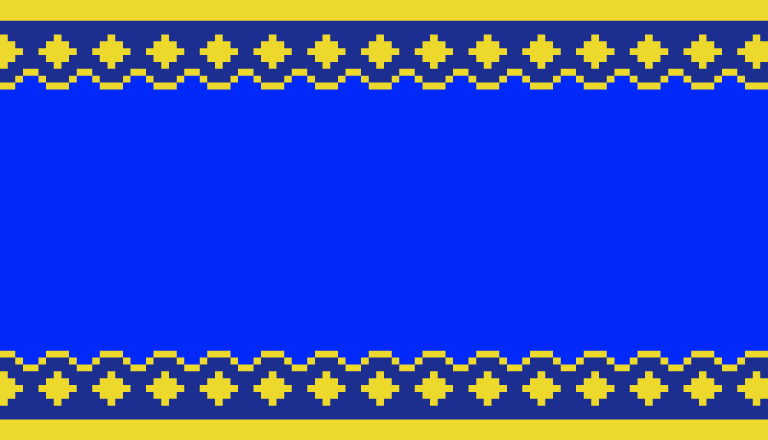
Write a WebGL 2 fragment shader that draws this background.

```glsl
#version 300 es
precision highp float;
// Knitted banner: blue field framed by mirrored bands of stepped stars and waves.

uniform vec2 u_resolution;
out vec4 fragColor;

const vec3 FIELD_BLUE = vec3(0.00, 0.16, 0.98);
const vec3 BAND_NAVY  = vec3(0.11, 0.18, 0.56);
const vec3 YELLOW     = vec3(0.93, 0.85, 0.17);

const vec2  GRID        = vec2(100.0, 64.0); // stitches across and up the canvas
const float REPEAT      = 7.0;   // stitches from one star to the next
const float BORDER_ROWS = 3.0;   // solid outer stripe
const float STAR_ROW    = 7.0;   // row through the star centres
const float STAR_RADIUS = 2.0;
const float WAVE_ROW    = 12.0;  // innermost row of the wave
const float WAVE_HEIGHT = 2.0;
const int   SAMPLES     = 4;     // antialiasing samples per axis

// Colour of the stitch under a point given in canvas units (0 to 1).
vec3 stitchColor(vec2 uv) {
    vec2 cell = floor(uv * GRID);
    float row = min(cell.y, GRID.y - 1.0 - cell.y); // mirror the two bands

    // Whole stitches to the nearest star column
    float column = mod(cell.x + 0.5, REPEAT) - 0.5;
    float offset = min(column, REPEAT - column);

    // The wave steps outwards between stars
    float wave = WAVE_ROW - clamp(offset - 1.0, 0.0, WAVE_HEIGHT);
    vec3 color = row > wave ? FIELD_BLUE : BAND_NAVY;

    bool onBorder = row < BORDER_ROWS;
    bool onStar = offset + abs(row - STAR_ROW) < STAR_RADIUS + 0.5;
    bool onWave = abs(row - wave) < 0.5;
    return onBorder || onStar || onWave ? YELLOW : color;
}

void main() {
    // Average a regular grid of samples to smooth the stitch edges
    vec3 sum = vec3(0.0);
    for (int y = 0; y < SAMPLES; y++) {
        for (int x = 0; x < SAMPLES; x++) {
            vec2 jitter = (vec2(x, y) + 0.5) / float(SAMPLES) - 0.5;
            sum += stitchColor((gl_FragCoord.xy + jitter) / u_resolution);
        }
    }
    fragColor = vec4(sum / float(SAMPLES * SAMPLES), 1.0);
}
```
